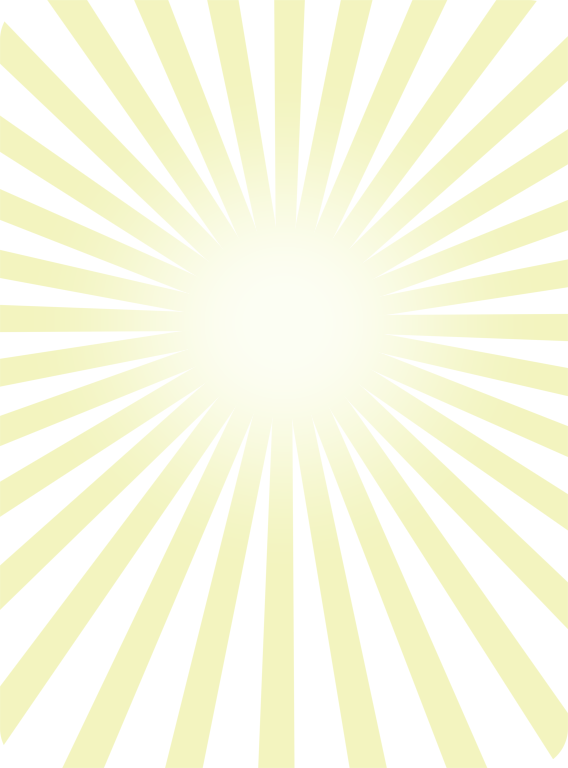
This background is drawn by a Shadertoy shader. Its source:

```glsl
// Pale yellow sunburst with a soft glowing core on a white rounded card.
#define RAY_COUNT 32.0
#define RAY_TURN 0.0165
#define CENTER_HEIGHT 0.5794
#define STRETCH_X 1.04
#define GAP_START 0.129
#define GAP_SLOPE 0.076
#define FADE_START 0.035
#define FADE_END 0.325
#define CORNER_RADIUS 0.052
#define CORE_COLOR vec3(0.990, 0.995, 0.953)
#define RAY_COLOR vec3(0.951, 0.957, 0.750)

const float TAU = 6.2831853;

// Signed distance to a white wedge, repeated around the center.
float gapDistance(vec2 p) {
    float stepAngle = TAU / RAY_COUNT;
    float angle = mod(atan(p.x, p.y) - RAY_TURN, stepAngle) - 0.5 * stepAngle;
    vec2 local = length(p) * vec2(cos(angle), sin(angle));
    return abs(local.y) - GAP_SLOPE * (local.x - GAP_START);
}

// Signed distance to a rounded rectangle.
float cardDistance(vec2 p, vec2 halfSize) {
    vec2 q = abs(p) - halfSize + CORNER_RADIUS;
    return length(max(q, 0.0)) + min(max(q.x, q.y), 0.0) - CORNER_RADIUS;
}

void mainImage(out vec4 fragColor, in vec2 fragCoord) {
    float pixel = 1.0 / iResolution.y;
    vec2 uv = fragCoord * pixel;
    vec2 size = iResolution.xy * pixel;

    // Slightly widened burst space
    vec2 p = uv - vec2(0.5 * size.x, CENTER_HEIGHT);
    p.x /= STRETCH_X;

    // Radial glow from the core into the rays
    float fade = smoothstep(FADE_START, FADE_END, length(p));
    vec3 glow = mix(CORE_COLOR, RAY_COLOR, fade);

    // White gaps and rounded corners
    float ray = smoothstep(-0.7 * pixel, 0.7 * pixel, gapDistance(p));
    float edge = cardDistance(uv - 0.5 * size, 0.5 * size);
    float card = 1.0 - smoothstep(-0.7 * pixel, 0.7 * pixel, edge);

    fragColor = vec4(mix(vec3(1.0), glow, ray * card), 1.0);
}
```
